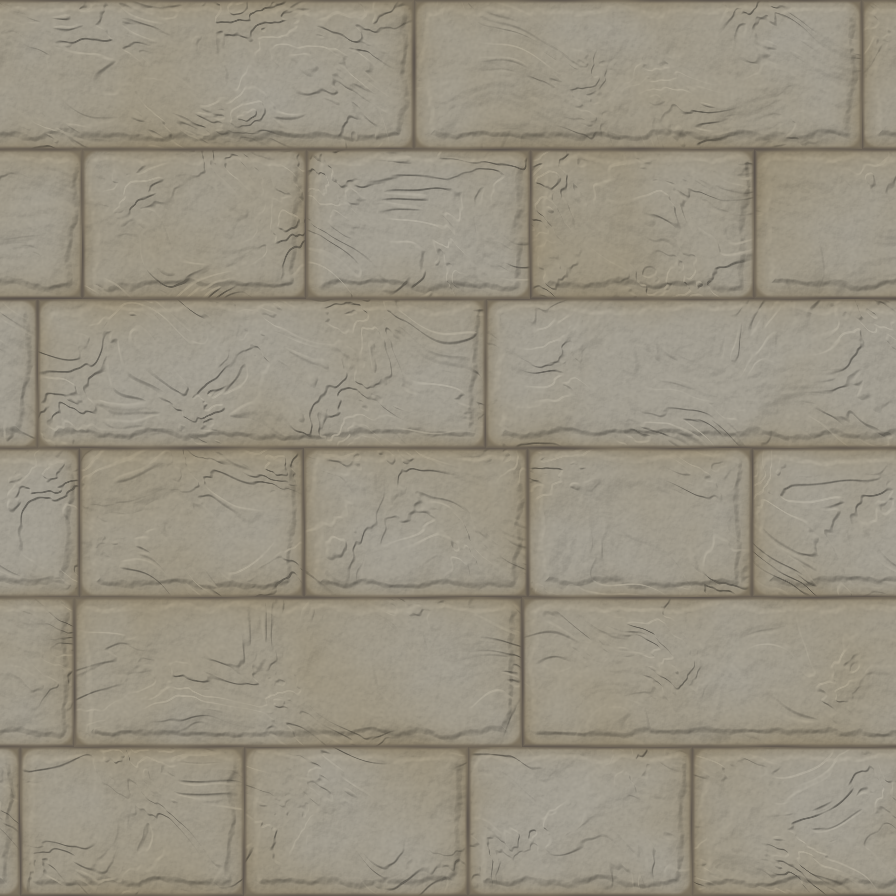
A three.js fragment shader for this texture:

```glsl
// Weathered limestone wall: six courses alternating two long and four short blocks.
// Each block is a rounded box with chipped edges; its split face is terraced, warped
// gradient noise lit from the upper left, with buff staining along thin dark joints.

#define ROWS 6.0
#define LONG_COUNT 2.0
#define SHORT_COUNT 4.0
#define JOINT 0.0024
#define CORNER 0.017
#define CHIP 0.011
#define LEDGE_HEIGHT 0.0033
#define LEDGE_STEPS 3.2
#define SHADOW 0.27
#define HIGHLIGHT 0.09
#define GRAIN 0.035
#define STAIN 0.75

varying vec2 vUv;

float hash(vec2 cell) {
  vec3 h = fract(cell.xyx * 0.1031);
  h += dot(h, h.yzx + 33.33);
  return fract((h.x + h.y) * h.z);
}

float cornerSlope(vec2 cell, vec2 offset) {
  float angle = 6.2832 * hash(cell);
  return dot(vec2(cos(angle), sin(angle)), offset);
}

// Gradient noise, about -0.7 to 0.7
float noise(vec2 p) {
  vec2 i = floor(p), f = fract(p);
  vec2 u = f * f * f * (f * (f * 6.0 - 15.0) + 10.0);
  vec2 e = vec2(1.0, 0.0);
  float low = mix(cornerSlope(i, f), cornerSlope(i + e, f - e), u.x);
  float high = mix(cornerSlope(i + e.yx, f - e.yx), cornerSlope(i + 1.0, f - 1.0), u.x);
  return mix(low, high, u.y);
}

float fbm(vec2 p) {
  float sum = 0.0, gain = 1.0;
  for (int i = 0; i < 4; i++) {
    sum += gain * noise(p);
    p = mat2(1.6, 1.2, -1.2, 1.6) * p + 7.3;
    gain *= 0.48;
  }
  return sum;
}

// Depth inside a rounded block, negative in the mortar
float blockDepth(vec2 q, vec2 halfSize) {
  vec2 d = abs(q) - halfSize + CORNER;
  return CORNER - length(max(d, 0.0)) - min(max(d.x, d.y), 0.0);
}

// Split face: broken ledges, fine pitting and a ragged border
float faceHeight(vec2 q, vec2 halfSize, vec2 seed, float roughness) {
  vec2 p = q + seed;
  vec2 warp = vec2(noise(p * 9.0), noise(p * 9.0 + 31.7));
  vec2 strata = mat2(0.9, 0.4, -0.3, 1.0) * p * vec2(9.0, 13.0);
  float level = LEDGE_STEPS * fbm(strata + 0.9 * warp);
  float terrace = floor(level) + smoothstep(0.0, 0.25, fract(level));
  float broken = smoothstep(-0.3, 0.35, noise(p * 11.0 + 53.0) + roughness - 0.5);
  float height = LEDGE_HEIGHT * mix(level * 0.45, terrace, broken);
  height += 0.0008 * fbm(p * 65.0);

  float depth = blockDepth(q, halfSize);
  float lower = smoothstep(0.3, -1.0, q.y / halfSize.y);
  float ragged = 0.45 + 0.9 * fbm(p * 22.0 + 17.0) + 0.5 * lower;
  float border = depth - CHIP * max(ragged, 0.0);
  height += 0.0035 * smoothstep(0.0, 0.008, border);
  return height + 0.0016 * smoothstep(0.0, 0.03, depth);
}

void main() {
  // Courses and blocks
  float y = vUv.y * ROWS;
  float row = min(floor(y), ROWS - 1.0);
  float isLong = mod(row, 2.0);
  float pair = floor(row / 2.0);
  vec3 starts = mix(vec3(0.0225, 0.089, 0.092), vec3(0.083, 0.042, 0.462), isLong);
  float start = pair < 0.5 ? starts.x : (pair < 1.5 ? starts.y : starts.z);
  float count = mix(SHORT_COUNT, LONG_COUNT, isLong);
  float x = (vUv.x - start) * count;
  vec2 id = vec2(mod(floor(x), count), row);
  vec2 q = vec2((fract(x) - 0.5) / count, (y - row - 0.5) / ROWS);
  vec2 cellHalf = 0.5 / vec2(count, ROWS);
  vec2 halfSize = cellHalf - JOINT;
  vec2 seed = id * vec2(3.71, 2.37) + vec2(1.9, 4.3);
  vec2 p = q + seed;

  // Stone tone, warm patches and stained edges
  vec3 grey = vec3(0.632, 0.613, 0.565);
  vec3 sand = vec3(0.605, 0.570, 0.490);
  vec3 buff = vec3(0.550, 0.505, 0.415);
  vec3 mortar = vec3(0.490, 0.450, 0.375);
  vec3 seam = vec3(0.360, 0.330, 0.300);
  float depth = blockDepth(q, halfSize);
  float patches = fbm(p * 6.0 + 83.0);
  float warmth = 0.25 + 0.5 * (hash(id + 11.0) - 0.4) + 0.7 * patches;
  vec3 color = mix(grey, sand, clamp(warmth, 0.0, 1.0));
  float edge = exp(-max(depth, 0.0) / 0.012) * (0.9 + 0.5 * patches);
  color = mix(color, buff, clamp(STAIN * edge, 0.0, 1.0));

  // Relief from the slope toward the light
  float roughness = 0.15 + 0.55 * hash(id + 29.0);
  vec2 toLight = 0.0016 * vec2(-0.5, 0.866);
  float slope = faceHeight(q, halfSize, seed, roughness)
              - faceHeight(q + toLight, halfSize, seed, roughness);
  slope = clamp(slope / 0.0016, -1.3, 1.0);
  color *= 1.0 + HIGHLIGHT * max(slope, 0.0) + SHADOW * min(slope, 0.0);
  color *= 1.0 + GRAIN * (noise(p * 230.0) + 0.6 * noise(p * 110.0 + 5.0));

  // Mortar and the dark seam, uneven along its length
  color = mix(mortar, color, smoothstep(-0.003, 0.002, depth));
  vec2 gap = cellHalf - abs(q);
  float wear = clamp(0.6 + 0.8 * noise(p * 15.0 + 41.0), 0.2, 1.0);
  float line = exp(-pow(min(gap.x, gap.y) / JOINT, 2.0));
  color = mix(color, seam, line * wear);
  gl_FragColor = vec4(color, 1.0);
}
```
